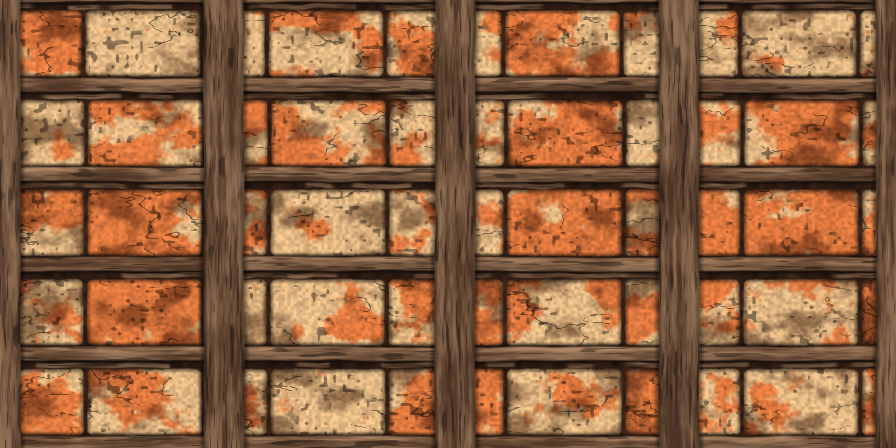
This texture is drawn by a WebGL 2 fragment shader. Its source:

```glsl
#version 300 es
precision highp float;
// Weathered clay tiles seen between timber: four bays by five rows.
// Rounded boxes form the tiles, layered noise peels their orange skin to
// pale plaster, and stretched noise gives battens and posts their grain.
uniform vec2 u_resolution;
out vec4 fragColor;

float hash(vec2 p) {
  return fract(sin(dot(p, vec2(127.1, 311.7))) * 43758.5453);
}

float noise(vec2 p) {
  vec2 i = floor(p), f = fract(p);
  f = f * f * (3.0 - 2.0 * f);
  return mix(mix(hash(i), hash(i + vec2(1, 0)), f.x),
             mix(hash(i + vec2(0, 1)), hash(i + vec2(1, 1)), f.x), f.y);
}

float fbm(vec2 p) {
  float sum = 0.0, amp = 0.533;
  for (int i = 0; i < 4; i++) {
    sum += amp * noise(p);
    p = mat2(1.6, 1.2, -1.2, 1.6) * p + 7.3;
    amp *= 0.5;
  }
  return sum;
}

float roundBox(vec2 p, vec2 halfSize, float radius) {
  vec2 q = abs(p) - halfSize + radius;
  return length(max(q, 0.0)) + min(max(q.x, q.y), 0.0) - radius;
}

// Grain runs along g.x; edge is 0 on the centre line and 1 on the rim.
vec3 wood(vec2 g, float edge, float seed) {
  float streak = noise(vec2(g.x * 7.0, g.y * 110.0) + seed);
  float fine = noise(vec2(g.x * 35.0, g.y * 300.0) + seed);
  float blotch = fbm(g * vec2(9.0, 24.0) + seed);
  float tone = 0.4 * streak + 0.25 * fine + 0.45 * blotch;
  vec3 c = mix(vec3(0.30, 0.20, 0.14), vec3(0.57, 0.44, 0.33), smoothstep(0.2, 0.9, tone));
  c *= 1.0 - 0.35 * smoothstep(0.72, 0.85, noise(g * vec2(16.0, 190.0) + seed + 4.0));
  return c * (1.0 - 0.3 * smoothstep(0.72, 1.0, edge));
}

// Fired clay with peeled plaster, stains, flaking lines and a dark rim.
vec3 clay(vec2 p, vec2 id, float d) {
  vec2 q = p + 9.0 * vec2(hash(id), hash(id + 5.0));
  float rim = smoothstep(-0.035, 0.0, d);
  float wear = fbm(q * vec2(9.0, 12.0)) + 0.3 * (fbm(q * 42.0) - 0.5);
  wear += 0.3 * (hash(id + 2.0) - 0.5) + 0.05 * rim;
  float peel = smoothstep(0.45, 0.57, wear);
  vec3 c = mix(vec3(0.85, 0.46, 0.24), vec3(0.86, 0.70, 0.50), peel);
  float stain = smoothstep(0.46, 0.72, fbm(q * vec2(13.0, 19.0) + 31.0));
  c *= mix(vec3(1.04), vec3(0.66, 0.61, 0.58), stain);
  float flake = abs(fbm(q * vec2(11.0, 26.0) + 17.0) - 0.5);
  float broken = smoothstep(0.48, 0.65, noise(q * 14.0 + 3.0));
  c *= 1.0 - 0.45 * broken * (1.0 - smoothstep(0.004, 0.022, flake));
  c *= 1.0 - 0.4 * smoothstep(0.7, 0.85, noise(q * 95.0)) * smoothstep(0.45, 0.6, noise(q * 17.0));
  c *= 0.87 + 0.26 * noise(q * 150.0);
  return c * (1.0 - 0.45 * smoothstep(-0.012, 0.001, d));
}

void main() {
  vec2 p = gl_FragCoord.xy / u_resolution.y;
  float px = 1.0 / u_resolution.y;

  // Five rows, measured upward from each batten centre.
  float v = (p.y - 0.0104) * 5.0;
  float row = floor(v), f = v - row;

  // Tile joints run on behind the posts, with a shift in the first bay.
  float start = p.x < 0.5 ? 0.19 : 0.599;
  float slide = 0.008 * (hash(vec2(row, 8.0)) - 0.5);
  float u = (p.x - start - slide) / 0.264;
  vec2 id = vec2(floor(u) + (p.x < 0.5 ? 20.0 : 0.0), row);
  vec2 t = vec2((fract(u) - 0.5) * 0.264, (f - 0.46) * 0.2);
  float d = roundBox(t, vec2(0.1275, 0.074), 0.013) + 0.004 * (fbm(p * 45.0) - 0.5);

  // Dark hollow, with splintered laths showing above the tiles.
  vec3 c = vec3(0.20, 0.12, 0.08) * (0.7 + 0.6 * noise(p * 70.0));
  float lath = smoothstep(0.38, 0.55, noise(vec2(p.x * 17.0, row * 5.0 + 2.0)));
  float lathLine = abs(f - 0.874 - 0.03 * (noise(vec2(p.x * 24.0, row)) - 0.5)) * 0.2;
  lath *= 1.0 - smoothstep(0.005 - px, 0.005 + px, lathLine);
  c = mix(c, 1.15 * wood(p, 0.0, row * 3.0 + 40.0), lath);
  c = mix(c, clay(p, id, d), 1.0 - smoothstep(-px, px, d));
  c *= 1.0 - 0.25 * smoothstep(0.76, 0.9, f);

  // Horizontal battens with a lighter upper edge.
  float k = floor(v + 0.5);
  float across = (v - k) * 0.2 + 0.004 * (noise(vec2(p.x * 12.0, k * 9.0)) - 0.5);
  float bd = abs(across) - 0.016;
  c *= 1.0 - 0.4 * (1.0 - smoothstep(0.0, 0.009, bd));
  vec3 batten = wood(vec2(p.x, across), abs(across) / 0.016, k * 11.0);
  batten *= 1.0 + 0.2 * smoothstep(-0.004, 0.010, across);
  c = mix(c, batten, 1.0 - smoothstep(-px, px, bd));

  // Broad vertical posts over everything, with soft contact shadows.
  float post = floor(p.x * 2.0 + 0.5);
  float x = p.x - post * 0.5 - 0.0156 * step(abs(post - 2.5), 0.6);
  x += 0.004 * (noise(vec2(p.y * 14.0, post)) - 0.5);
  float pd = abs(x) - 0.045;
  c *= 1.0 - 0.45 * (1.0 - smoothstep(0.0, 0.014, pd));
  vec3 timber = wood(vec2(p.y, x), abs(x) / 0.045, post * 17.0 + 60.0);
  c = mix(c, timber, 1.0 - smoothstep(-px, px, pd));

  fragColor = vec4(c, 1.0);
}
```
